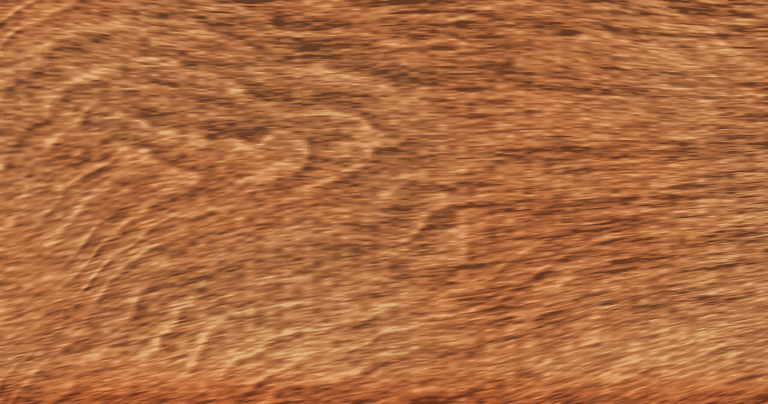
This texture is drawn by a Shadertoy shader. Its source:

```glsl
// Polished wooden board: crisp short fibres and thin dark pore streaks follow a
// nearly straight grain, crossed by wavy growth rings nested into an arch.
// Layers of stretched value noise add up to one tone that picks the colour.

const vec3 DARK_BROWN = vec3(0.40, 0.235, 0.145);
const vec3 BROWN      = vec3(0.57, 0.345, 0.205);
const vec3 HONEY      = vec3(0.70, 0.44, 0.26);
const vec3 TAN        = vec3(0.79, 0.55, 0.35);
const vec3 PALE       = vec3(0.88, 0.69, 0.48);
const vec3 RED_TINT   = vec3(1.02, 0.86, 0.77);

const vec2 FINE_FIBRE   = vec2(42.0, 235.0);  // cells per canvas height
const vec2 COARSE_FIBRE = vec2(20.0, 125.0);
const vec2 PORE_STREAK  = vec2(5.0, 78.0);
const float RING_COUNT  = 12.0;
const float FINE_GAIN   = 2.3;
const float COARSE_GAIN = 1.2;
const float FLECK_GAIN  = 0.75;
const float STREAK_GAIN = 1.9;
const float RING_GAIN   = 1.05;
const float BLOTCH_GAIN = 1.3;

float hash(vec2 p) {
    return fract(sin(dot(p, vec2(12.9898, 78.233))) * 43758.5453);
}

float noise(vec2 p) {
    vec2 i = floor(p), f = fract(p);
    f = f * f * (3.0 - 2.0 * f);
    return mix(mix(hash(i), hash(i + vec2(1, 0)), f.x),
               mix(hash(i + vec2(0, 1)), hash(i + vec2(1, 1)), f.x), f.y);
}

float fbm(vec2 p) {
    float sum = 0.0, gain = 0.5;
    for (int i = 0; i < 4; i++) {
        sum += gain * noise(p);
        p = p * 2.03 + vec2(17.3, 9.1);
        gain *= 0.5;
    }
    return sum / 0.9375;
}

float smoothMax(float a, float b, float k) {
    float h = max(k - abs(a - b), 0.0) / k;
    return max(a, b) + 0.25 * h * h * k;
}

// Each ring has a narrow pale crest that drops to a dark foot
float ringProfile(float field) {
    float h = field * RING_COUNT;
    h += 0.8 * noise(vec2(h * 0.7, 3.0));
    float s = fract(h);
    float crest = smoothstep(0.58, 0.88, s) * (1.0 - smoothstep(0.9, 1.0, s));
    float foot = smoothstep(0.0, 0.08, s) * (1.0 - smoothstep(0.1, 0.45, s));
    return crest - 0.75 * foot;
}

// Rings run diagonally at the far left and close into an arch beside it
float ringTone(vec2 p) {
    float wobble = 0.13 * (noise(p * vec2(2.6, 3.4) + 4.0) - 0.5)
                 + 0.05 * (noise(p * vec2(7.0, 11.0)) - 0.5)
                 + 0.022 * (noise(p * vec2(19.0, 32.0)) - 0.5);
    float lowerArm = 0.25 * p.x - 0.45 * exp(-2.0 * p.x) - p.y + 0.55;
    float upperArm = 0.85 * (p.y - 0.62) + 0.16 * (p.x - 0.45);
    float arch = smoothMax(lowerArm, upperArm, 0.16);
    float tone = mix(ringProfile(lowerArm + wobble), ringProfile(arch + wobble),
                     smoothstep(0.22, 0.38, p.x));
    float patches = smoothstep(0.36, 0.64, fbm(p * vec2(3.5, 5.0) + 31.0));
    float leftSide = 1.0 - 0.4 * smoothstep(0.9, 1.4, p.x);
    return tone * (0.2 + 0.8 * patches) * leftSide;
}

vec3 woodColour(float tone) {
    vec3 c = mix(DARK_BROWN, BROWN, clamp(tone + 2.0, 0.0, 1.0));
    c = mix(c, HONEY, clamp(tone + 1.0, 0.0, 1.0));
    c = mix(c, TAN, clamp(tone, 0.0, 1.0));
    return mix(c, PALE, clamp(tone - 1.0, 0.0, 1.0));
}

void mainImage(out vec4 fragColor, in vec2 fragCoord) {
    vec2 p = fragCoord / iResolution.y;
    float width = iResolution.x / iResolution.y;

    // Grain coordinates: rising to the right below, level near the top
    float rise = mix(0.2, -0.02, smoothstep(0.1, 0.95, p.y));
    float bend = 0.05 * noise(p * vec2(1.6, 2.0) + 8.0)
               + 0.007 * noise(p * vec2(6.0, 9.0));
    vec2 g = vec2(p.x, p.y - rise * (p.x - 0.5 * width) + bend);

    // Fibres and thin pale flecks
    float fine = noise(g * FINE_FIBRE) - 0.5;
    float coarse = noise(g * COARSE_FIBRE + 50.0) - 0.5;
    float fleck = smoothstep(0.62, 0.86, noise(g * vec2(34.0, 200.0) + 140.0));
    float tone = FINE_GAIN * fine + COARSE_GAIN * coarse + FLECK_GAIN * fleck;

    // Dark pore streaks, dense along the top and towards the right
    float topBand = smoothstep(0.6, 0.95, p.y) * smoothstep(0.25, 0.6, p.x);
    float rightSide = smoothstep(0.75, 1.5, p.x) * smoothstep(0.08, 0.25, p.y);
    float density = 0.25 + 0.55 * max(topBand, 0.75 * rightSide);
    density *= 0.3 + 1.4 * fbm(p * vec2(3.0, 5.0) + 70.0);
    float streak = 0.6 * noise(g * PORE_STREAK)
                 + 0.4 * noise(g * PORE_STREAK * vec2(2.6, 2.0) + 20.0);
    tone -= STREAK_GAIN * density * smoothstep(0.45, 0.72, streak);

    // Growth rings and broad shading
    tone += RING_GAIN * ringTone(p);
    tone += BLOTCH_GAIN * (fbm(g * vec2(1.8, 4.5) + 12.0) - 0.5);
    tone += 0.13 - 0.2 * topBand;

    // Edges: dark rims above a paler strip near the foot of the board
    tone += 0.3 * smoothstep(0.04, 0.1, p.y) * (1.0 - smoothstep(0.1, 0.2, p.y));
    tone -= 0.7 * (1.0 - smoothstep(0.0, 0.06, p.y));
    tone -= 0.7 * smoothstep(0.98, 1.0, p.y);

    // Reddish patch and foot
    vec2 fromPatch = (p - vec2(1.3, 0.43)) / vec2(0.25, 0.22);
    float red = 0.5 * exp(-dot(fromPatch, fromPatch));
    red += 0.85 * (1.0 - smoothstep(0.0, 0.13, p.y));
    red += 0.3 * smoothstep(0.5, 0.75, fbm(p * vec2(2.5, 4.0) + 90.0));
    vec3 colour = woodColour(tone) * mix(vec3(1.0), RED_TINT, min(red, 1.0));

    fragColor = vec4(clamp(colour, 0.0, 1.0), 1.0);
}
```
